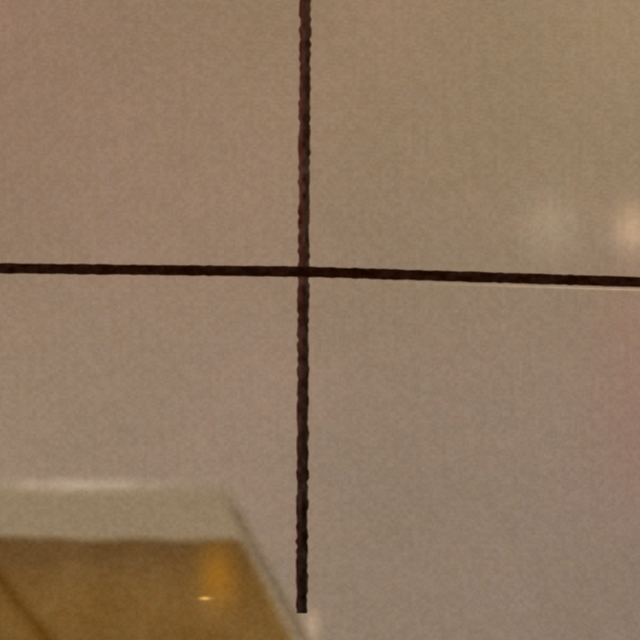
Give the GLSL for this texture, as a WebGL 1 fragment shader.

```glsl
precision highp float;
// Four glossy beige wall tiles with dark grout, soft glints and a brown reflection in the lower left corner.
uniform vec2 u_resolution;

float hash(vec2 p) {
  return fract(sin(dot(p, vec2(127.1, 311.7))) * 43758.5453);
}

float noise(vec2 p) {
  vec2 i = floor(p), f = fract(p);
  f = f * f * (3.0 - 2.0 * f);
  return mix(mix(hash(i), hash(i + vec2(1.0, 0.0)), f.x),
             mix(hash(i + vec2(0.0, 1.0)), hash(i + 1.0), f.x), f.y);
}

float fbm(vec2 p) {
  float sum = 0.0, amp = 0.5;
  for (int i = 0; i < 4; i++) {
    sum += amp * noise(p);
    p = p * 2.03 + 17.0;
    amp *= 0.5;
  }
  return sum;
}

// Soft elliptical spot
float glow(vec2 p, vec2 center, vec2 radius) {
  vec2 d = (p - center) / radius;
  return exp(-dot(d, d));
}

// Coverage of a band whose signed distance from its axis is d
float band(float d, float halfWidth, float soft) {
  return 1.0 - smoothstep(halfWidth - soft, halfWidth + soft, abs(d));
}

// Glaze: warm at the top, greyer at the lower right, with faint mottling
vec3 glaze(vec2 p) {
  vec3 bottom = mix(vec3(0.60, 0.51, 0.43), vec3(0.55, 0.475, 0.41), p.x);
  vec3 top = mix(vec3(0.575, 0.465, 0.385), vec3(0.60, 0.51, 0.395), p.x);
  vec3 col = mix(bottom, top, smoothstep(0.2, 1.0, p.y));
  col += vec3(0.05, 0.03, 0.04) * (fbm(p * 5.0) - 0.47);
  col += vec3(0.03, -0.01, 0.0) * glow(p, vec2(1.0, 0.4), vec2(0.08, 0.2));
  return col;
}

// Reflected brown opening with a pale rim
vec3 addReflection(vec3 col, vec2 p) {
  float wobble = 0.008 * (noise(p * 14.0) - 0.5);
  float rimSide = 0.365 + (0.22 - p.y) * 0.54 - p.x;
  float rim = smoothstep(-0.012, 0.012, rimSide) * smoothstep(0.25, 0.225, p.y + wobble);
  col = mix(col, vec3(0.56, 0.485, 0.37), 0.75 * rim);
  col = mix(col, vec3(0.41, 0.33, 0.25), 0.65 * band(rimSide - 0.008, 0.006, 0.014)
      * smoothstep(0.24, 0.19, p.y));

  float side = 0.378 + (0.16 - p.y) * 0.5 - p.x;
  float inside = smoothstep(-0.012, 0.018, side) * smoothstep(0.168, 0.148, p.y + wobble);
  vec3 brown = mix(vec3(0.47, 0.34, 0.17), vec3(0.40, 0.29, 0.16), smoothstep(0.06, 0.16, p.y));
  brown += vec3(0.14, 0.07, -0.04) * glow(p, vec2(0.34, 0.105), vec2(0.03, 0.05));
  brown += 0.07 * (fbm(p * 18.0) - 0.47);
  brown -= 0.11 * band(p.x + p.y * 0.8 - 0.075, 0.008, 0.022);
  col = mix(col, brown, inside);

  // Bright streak along the rim, small glint and pale chip below the grout
  float streak = glow(p, vec2(0.12, 0.242), vec2(0.12, 0.011)) * (0.6 + 0.6 * noise(p * 45.0));
  col += vec3(0.12, 0.12, 0.11) * streak;
  col += vec3(0.35, 0.32, 0.2) * glow(p, vec2(0.32, 0.065), vec2(0.009, 0.003));
  col += vec3(0.13, 0.11, 0.08) * glow(p, vec2(0.488, 0.022), vec2(0.013, 0.025));
  return col;
}

void main() {
  vec2 p = gl_FragCoord.xy / u_resolution;
  vec3 col = addReflection(glaze(p), p);

  // Glints on the right hand tile
  col += vec3(0.17, 0.14, 0.11) * glow(p, vec2(0.99, 0.642), vec2(0.032, 0.037));
  col += vec3(0.06, 0.06, 0.055) * glow(p, vec2(0.86, 0.65), vec2(0.045, 0.045));

  // Grout axes: the horizontal joint dips further past the crossing
  float dx = p.x - mix(0.471, 0.477, p.y);
  float dy = p.y - (0.5755 - (p.x - 0.475) * mix(0.011, 0.031, step(0.475, p.x)));

  // Pale tile edge beneath the right joint
  col += vec3(0.17, 0.16, 0.13) * band(dy + 0.0125, 0.001, 0.003) * smoothstep(0.55, 1.0, p.x);

  // Vertical joint: ragged, reddish on its left side, stopping above the bottom
  float ragged = 0.003 * (noise(vec2(p.y * 130.0, step(0.0, dx) * 9.0)) - 0.5);
  float vertical = band(dx, 0.0085 + ragged, 0.0025) * smoothstep(0.040, 0.044, p.y);
  vec3 groutV = mix(vec3(0.25, 0.13, 0.10), vec3(0.17, 0.11, 0.07), smoothstep(-0.006, 0.004, dx));
  groutV *= mix(0.65, 1.1, smoothstep(0.05, 0.75, p.y));
  groutV += 0.10 * (noise(p * vec2(160.0, 75.0)) - 0.5);
  col = mix(col, groutV, vertical);

  // Horizontal joint: darker and cleaner
  float edge = 0.0012 * (noise(vec2(p.x * 110.0, 4.0)) - 0.5);
  vec3 groutH = vec3(0.12, 0.05, 0.02) + 0.05 * (noise(p * vec2(55.0, 140.0)) - 0.5);
  col = mix(col, groutH, band(dy, 0.0078 + edge, 0.0022));

  // Fine grain
  float grain = noise(p * 150.0) + noise(p * 290.0 + 31.0) - 1.0;
  col += 0.028 * grain + vec3(0.012, 0.0, -0.012) * (noise(p * 90.0 + 7.0) - 0.5);
  gl_FragColor = vec4(clamp(col, 0.0, 1.0), 1.0);
}
```
